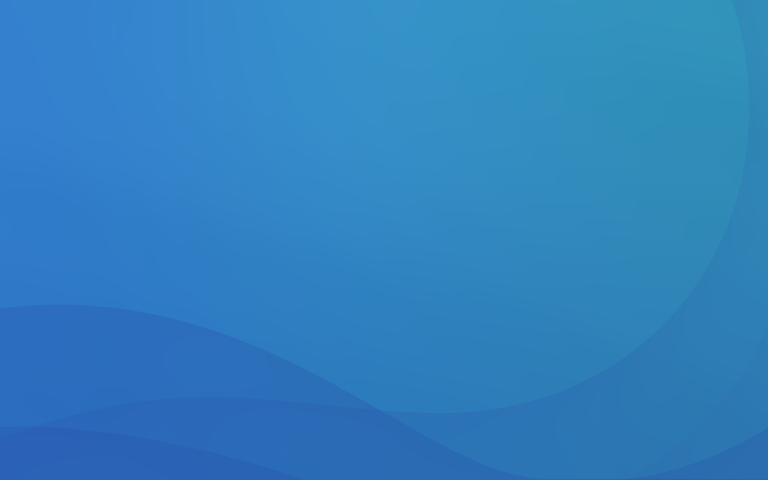
Reproduce this background procedurally as a Shadertoy shader.

```glsl
// Calm blue backdrop with translucent overlapping waves along the bottom and right.
// A three-stop gradient is tinted by curved sheets, each an implicit function that is
// positive inside; screen derivatives turn it into a distance for edges and shading.

#define ASPECT 1.6
#define DEEP_BLUE vec3(0.16, 0.31, 0.66)
#define SHADE_WIDTH 0.07
#define RIPPLE 0.003
#define BOWL_CENTRE vec2(0.9167, 0.777)
#define BOWL_RADII vec2(0.644, 0.6375)
#define BOWL_POWER 2.08

// Horizontal blend of three colours
vec3 threeStops(vec3 left, vec3 middle, vec3 right, float x) {
    vec3 c = mix(left, middle, smoothstep(0.0, 0.55, x));
    return mix(c, right, smoothstep(0.4, 0.98, x));
}

vec3 backdrop(vec2 uv) {
    vec3 top = threeStops(vec3(0.205, 0.505, 0.81), vec3(0.215, 0.575, 0.795),
                          vec3(0.19, 0.57, 0.725), uv.x);
    vec3 bottom = threeStops(vec3(0.17, 0.45, 0.765), vec3(0.17, 0.475, 0.735),
                             vec3(0.175, 0.49, 0.70), uv.x);
    return mix(bottom, top, smoothstep(-0.05, 1.0, uv.y));
}

// Broad hill on the left, falling to the bottom edge
float leftHill(vec2 p) {
    float d = min(abs(p.x - 0.125), 1.02);
    float d2 = d * d;
    return 0.365 - d2 * (0.527 - 0.165 * d2 * d2) - p.y;
}

// Low swell that sweeps up into the large bowl on the right
float sweepingBowl(vec2 p) {
    vec2 q = abs(p - BOWL_CENTRE);
    if (p.x < BOWL_CENTRE.x) {
        float d = max(0.4375 - p.x, 0.0);
        float crest = 0.173 - 0.468 * d * d
                    - 0.0333 * smoothstep(0.4375, BOWL_CENTRE.x, p.x);
        return q.y - (BOWL_CENTRE.y - crest);
    }
    vec2 n = pow(q / BOWL_RADII, vec2(BOWL_POWER));
    return (pow(n.x + n.y, 1.0 / BOWL_POWER) - 1.0) * BOWL_RADII.y;
}

// Small hill in the lower left corner
float cornerHill(vec2 p) {
    return 0.1115 - 0.284 * pow(abs(p.x - 0.052), 1.75) - p.y;
}

// Outer arc in the lower right
float outerArc(vec2 p) {
    float v = (0.323 - p.y) / 0.319;
    return p.x - (ASPECT - 0.1375 * v - 0.15 * pow(max(v, 0.0), 2.5));
}

// Shallow rise in the lower right corner
float cornerRise(vec2 p) {
    return 0.80 * pow(max(p.x - 1.271, 0.0), 1.8) - p.y;
}

// Tint the area where field > 0, darkest just inside its edge
vec3 tintSheet(vec3 colour, float field, float body, float edge) {
    float slope = max(length(vec2(dFdx(field), dFdy(field))), 1e-6);
    float pixels = field / slope;
    float inside = max(pixels, 0.0) / iResolution.y;
    float amount = body + edge * exp(-inside / SHADE_WIDTH);
    return mix(colour, DEEP_BLUE, amount * smoothstep(-0.7, 0.7, pixels));
}

void mainImage(out vec4 fragColor, in vec2 fragCoord) {
    vec2 uv = fragCoord / iResolution.xy;
    vec2 p = uv * vec2(ASPECT, 1.0);
    vec3 colour = backdrop(uv);

    // Very soft tonal drift
    float drift = 0.0;
    for (int i = 1; i <= 3; i++) {
        float k = float(i);
        drift += sin(p.x * 3.1 * k + sin(p.y * 7.0 + k) + p.y * 9.0 * k) / k;
    }
    colour += RIPPLE * drift;

    // Translucent sheets, stronger toward the bottom
    float low = 1.0 - smoothstep(0.0, 0.6, uv.y);
    colour = tintSheet(colour, leftHill(p), 0.21, 0.08);
    colour = tintSheet(colour, sweepingBowl(p), 0.04 + 0.08 * low, 0.10);
    colour = tintSheet(colour, cornerHill(p), 0.20, 0.08);
    colour = tintSheet(colour, outerArc(p), 0.01, 0.06);
    colour = tintSheet(colour, cornerRise(p), 0.20, 0.08);

    fragColor = vec4(clamp(colour, 0.0, 1.0), 1.0);
}
```
